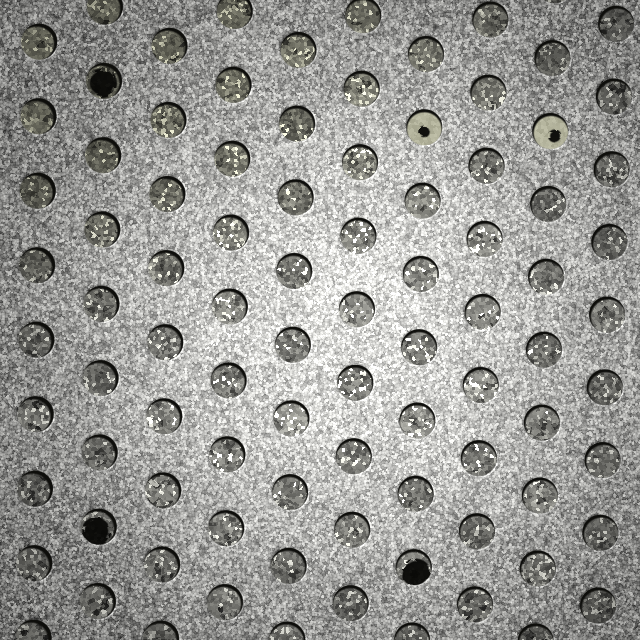
Write a WebGL 1 fragment shader that draws this texture.

```glsl
precision highp float;
// Perforated, sandblasted metal sheet under a soft central lamp.
// A slightly skewed staggered grid gives round holes with dark walls and
// mottled floors; cellular noise supplies the metal grain and the grit.

uniform vec2 u_resolution;

const float HOLE_RADIUS = 0.0282;
const float FLOOR_RADIUS = 0.0268;
const vec3 METAL_TINT = vec3(1.0, 1.0, 0.985);
const vec3 OLIVE_TINT = vec3(1.02, 1.02, 0.90);
const vec3 CREAM = vec3(0.70, 0.70, 0.61);
const vec3 WALL = vec3(0.055, 0.055, 0.045);

float hash(vec2 p) {
  vec3 q = fract(vec3(p.xyx) * 0.1031);
  q += dot(q, q.yzx + 33.33);
  return fract((q.x + q.y) * q.z);
}

// Cellular noise: x = distance to nearest seed, y = random value of its cell
vec2 cellular(vec2 p) {
  vec2 cell = floor(p);
  vec2 nearest = vec2(9.0, 0.0);
  for (int j = -1; j <= 1; j++) {
    for (int i = -1; i <= 1; i++) {
      vec2 id = cell + vec2(float(i), float(j));
      vec2 seed = id + vec2(hash(id + 11.3), hash(id + 47.7));
      float d = distance(p, seed);
      if (d < nearest.x) nearest = vec2(d, hash(id + 83.1));
    }
  }
  return nearest;
}

// Filled disc with a soft edge
float disc(float d, float radius, float soft) {
  return 1.0 - smoothstep(radius - soft, radius + soft, d);
}

float isHole(vec2 id, vec2 wanted) {
  return 1.0 - step(0.1, distance(id, wanted));
}

// Nearest hole: xy = offset from its centre, zw = column and row
vec4 nearestHole(vec2 p) {
  vec4 best = vec4(9.0);
  for (int i = 0; i < 10; i++) {
    float col = float(i);
    float stagger = 0.5 * mod(col, 2.0);
    float pitch = 0.1164 - 0.00031 * col;
    float top = 0.0651 + 0.0032 * col;
    float row = floor((p.y - top) / pitch - stagger + 0.5) + stagger;
    float lean = row * (0.0011 + 0.00027 * col);
    vec2 centre = vec2(0.0612 + col * (0.1023 - 0.00026 * col) - lean, top + row * pitch);
    vec2 offset = p - centre;
    if (dot(offset, offset) < dot(best.xy, best.xy)) best = vec4(offset, col, row);
  }
  return best;
}

// Blasted metal: fine bright and dark grains over faint clouds
vec3 plateColor(vec2 p, float glow) {
  vec2 fine = cellular(p * 260.0);
  vec2 coarse = cellular(p * vec2(150.0, 125.0) + 31.0);
  float cloud = sin(p.x * 17.0 + 2.0 * sin(p.y * 11.0)) * sin(p.y * 19.0 + sin(p.x * 23.0));
  float grain = 0.34 * (fine.y - 0.5) - 0.22 * (fine.x - 0.45) + 0.13 * (coarse.y - 0.5);
  return METAL_TINT * (mix(0.39, 0.87, glow) + grain + 0.018 * cloud);
}

// Gritty floor seen through a hole, with per-hole tone and stains
vec3 floorColor(vec2 p, vec2 offset, vec2 id, float glow) {
  float tone = hash(id * 2.0 + 5.0);
  vec2 grit = cellular(p * 210.0 + 7.0);
  vec2 flakes = cellular(p * vec2(95.0, 125.0) + 19.0);
  float sparkle = smoothstep(0.80, 0.98, grit.y) * (0.15 + 0.38 * glow);
  float pits = smoothstep(0.72, 0.95, flakes.y) * (0.08 + 0.16 * tone);
  float shade = mix(0.30, 0.60, glow) * mix(0.86, 1.14, tone);
  shade += (0.16 + 0.20 * glow) * (grit.y - 0.5) + sparkle - pits;
  float olive = 1.0 - smoothstep(0.25, 0.85, length(p * vec2(0.8, 1.5)));
  vec3 color = shade * mix(METAL_TINT, OLIVE_TINT, 0.25 + 0.75 * olive);

  // A few holes are paper-pale, a few open into darkness
  float pale = isHole(id, vec2(6.0, 1.0)) + isHole(id, vec2(8.0, 1.0));
  float open = isHole(id, vec2(1.0, 0.5)) + isHole(id, vec2(1.0, 6.5)) + isHole(id, vec2(6.0, 7.0));
  color = mix(color, CREAM + 0.10 * (grit.y - 0.5), pale);
  vec2 blotShift = (vec2(tone, hash(id + 61.0)) - 0.5) * 0.013;
  float blotSize = mix(0.0075, 0.021, open);
  float blotDist = length(offset - blotShift) + 0.007 * (flakes.y - 0.5);
  float blot = disc(blotDist, blotSize, 0.0018) * (pale + open);
  return mix(color, vec3(0.03, 0.03, 0.022), blot * 0.95);
}

void main() {
  vec2 uv = gl_FragCoord.xy / u_resolution;
  vec2 p = vec2(uv.x, 1.0 - uv.y); // y runs down the sheet
  float soft = max(0.75 / u_resolution.y, 0.0008);

  // Lamp falloff
  vec2 fromLamp = (p - vec2(0.55, 0.51)) * vec2(1.05, 1.0);
  float glow = exp(-4.0 * dot(fromLamp, fromLamp));

  vec4 hole = nearestHole(p);
  float d = length(hole.xy);

  // Plate with a lit lower right lip around each hole
  vec3 color = plateColor(p, glow);
  float facing = dot(hole.xy / max(d, 0.0001), vec2(0.75, 0.66));
  float lip = exp(-pow((d - HOLE_RADIUS - 0.0012) / 0.0013, 2.0));
  color += lip * (0.16 * facing + 0.02);

  // Wall, then the floor shifted by the viewing angle
  vec2 shift = vec2(mix(-0.0042, 0.0022, p.x), 0.0034);
  vec2 inner = hole.xy - shift;
  vec3 inside = floorColor(p, inner, hole.zw, glow);
  inside = mix(WALL, inside, disc(length(inner), FLOOR_RADIUS, soft * 1.6));
  color = mix(color, inside, disc(d, HOLE_RADIUS, soft));

  gl_FragColor = vec4(clamp(color, 0.0, 1.0), 1.0);
}
```
